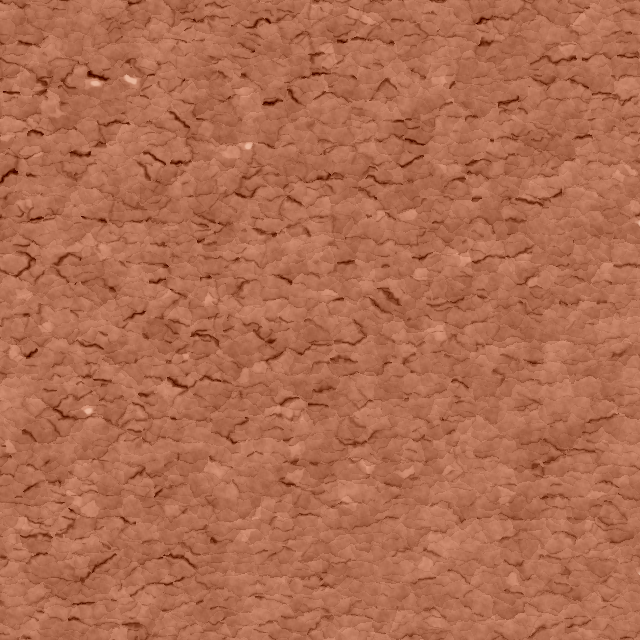
Reproduce this texture procedurally as a Shadertoy shader.

```glsl
// Dry reddish clay surface: flaky packed grains with broken shadowed cracks and pale specks.

struct Grain {
    float seed;    // random value of the grain
    float border;  // distance to the nearest border
    float rise;    // vertical part of the border normal, positive when the border is above
    float joint;   // random value shared by both sides of the border
    float centre;  // distance to the grain centre
};

vec2 hash2(vec2 p) {
    vec3 q = fract(vec3(p.xyx) * vec3(0.1031, 0.1030, 0.0973));
    q += dot(q, q.yzx + 33.33);
    return fract((q.xx + q.yz) * q.zy);
}

// Layered, bent sines, roughly -1 to 1
float waves(vec2 p) {
    float sum = 0.0, amp = 0.5;
    for (int i = 0; i < 4; i++) {
        p = mat2(0.8, 0.6, -0.6, 0.8) * p * 1.7 + 1.3;
        sum += amp * sin(p.x + 1.4 * sin(p.y + 0.6 * sin(p.x * 0.37)));
        amp *= 0.62;
    }
    return sum;
}

vec2 grainPoint(vec2 cell) {
    return cell + 0.5 + 0.92 * (hash2(cell) - 0.5);
}

// Cellular noise with exact borders
Grain findGrain(vec2 p) {
    vec2 base = floor(p), home = base, toHome = vec2(9.0);
    for (int y = -1; y <= 1; y++)
    for (int x = -1; x <= 1; x++) {
        vec2 cell = base + vec2(x, y);
        vec2 r = grainPoint(cell) - p;
        if (dot(r, r) < dot(toHome, toHome)) { toHome = r; home = cell; }
    }
    Grain g = Grain(hash2(home + 71.0).x, 9.0, 0.0, 0.0, length(toHome));
    for (int y = -2; y <= 2; y++)
    for (int x = -2; x <= 2; x++) {
        if (x == 0 && y == 0) continue;
        vec2 cell = home + vec2(x, y);
        vec2 r = grainPoint(cell) - p;
        vec2 normal = normalize(r - toHome);
        float d = dot(0.5 * (r + toHome), normal);
        if (d < g.border) {
            g.border = d;
            g.rise = normal.y;
            g.joint = hash2(home + cell + 19.0).y;
        }
    }
    return g;
}

// Dark line along a border, strongest where it runs level
float crack(Grain g, float width, float upright) {
    float facing = mix(smoothstep(0.3, 0.9, abs(g.rise)), 1.0, upright);
    float open = smoothstep(0.3, 0.95, g.joint);
    return facing * open * (1.0 - smoothstep(0.0, width * (0.6 + 0.7 * open), g.border));
}

// Soft shade behind a flake and a lit rim on its upper lip
float relief(Grain g) {
    float lip = exp(-g.border * 7.0) * (0.4 + 0.6 * g.joint);
    return g.rise > 0.0 ? lip * g.rise : 1.3 * lip * g.rise;
}

void mainImage(out vec4 fragColor, in vec2 fragCoord) {
    vec2 uv = fragCoord / iResolution.y;

    // Ragged outlines
    vec2 warp = vec2(waves(uv * 62.0), waves(uv * 62.0 + 40.0));
    Grain coarse = findGrain(uv * vec2(27.0, 32.0) + 0.15 * warp);
    Grain fine = findGrain(uv * vec2(46.0, 58.0) + 0.22 * warp.yx + 7.0);

    // Rougher towards the upper left
    float rough = smoothstep(-0.75, 0.65, uv.y - uv.x + 0.25 * waves(uv * 5.0));
    float broken = smoothstep(-0.5, 0.35, waves(uv * 38.0 + 9.0));
    float patchy = smoothstep(-0.3, 0.5, waves(uv * 11.0 + 23.0));

    // Tone of the clay
    float tone = 0.010;
    tone += 0.065 * (coarse.seed - 0.5) + 0.055 * (fine.seed - 0.5);
    tone += 0.022 * waves(uv * 24.0 + 3.0) + 0.034 * waves(uv * 125.0);
    tone += 0.060 * relief(coarse) + 0.048 * relief(fine);

    // Cracks
    float deep = crack(coarse, 0.13, 0.30 * rough) * mix(0.25, 1.0, broken);
    float thin = crack(fine, 0.16, 0.15 * rough) * broken * mix(0.35, 1.0, patchy);
    tone -= mix(0.19, 0.38, rough) * max(deep, 0.65 * thin);

    vec3 clay = vec3(0.695, 0.435, 0.325) + tone;

    // Rare pale specks and slightly lighter chips
    float chip = smoothstep(0.02, 0.14, fine.border);
    clay += 0.055 * chip * smoothstep(0.96, 0.98, fine.seed);
    float speck = step(0.995, fine.seed) * (1.0 - smoothstep(0.18, 0.42, fine.centre));
    clay = mix(clay, vec3(0.93, 0.74, 0.64), 0.85 * speck);

    fragColor = vec4(clamp(clay, 0.0, 1.0), 1.0);
}
```
